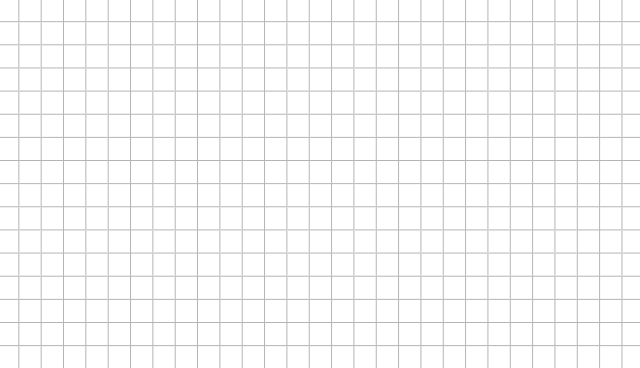
Give the GLSL for this pattern, as a Shadertoy shader.

```glsl
// Share of a pixel covered by a line, per axis
vec2 lineCoverage(vec2 distanceToLine, float halfWidth, float pixel) {
    vec2 upper = min(distanceToLine + 0.5 * pixel, vec2(halfWidth));
    vec2 lower = max(distanceToLine - 0.5 * pixel, vec2(-halfWidth));
    return clamp((upper - lower) / pixel, 0.0, 1.0);
}

void mainImage(out vec4 fragColor, in vec2 fragCoord) {
    // Canvas height is one unit
    float pixel = 1.0 / iResolution.y;
    vec2 position = fragCoord * pixel;

    // Signed distance to the nearest vertical and horizontal line
    vec2 pitch = vec2(0.0607, 0.06288);
    vec2 offset = position - vec2(0.0512, 0.0608);
    vec2 distanceToLine = offset - pitch * round(offset / pitch);

    // Thin grey rules on white, without darkening where they cross
    vec2 coverage = lineCoverage(distanceToLine, 0.00128, pixel);
    float ink = max(coverage.x, coverage.y);
    fragColor = vec4(mix(vec3(1.0), vec3(0.69), ink), 1.0);
}
```
